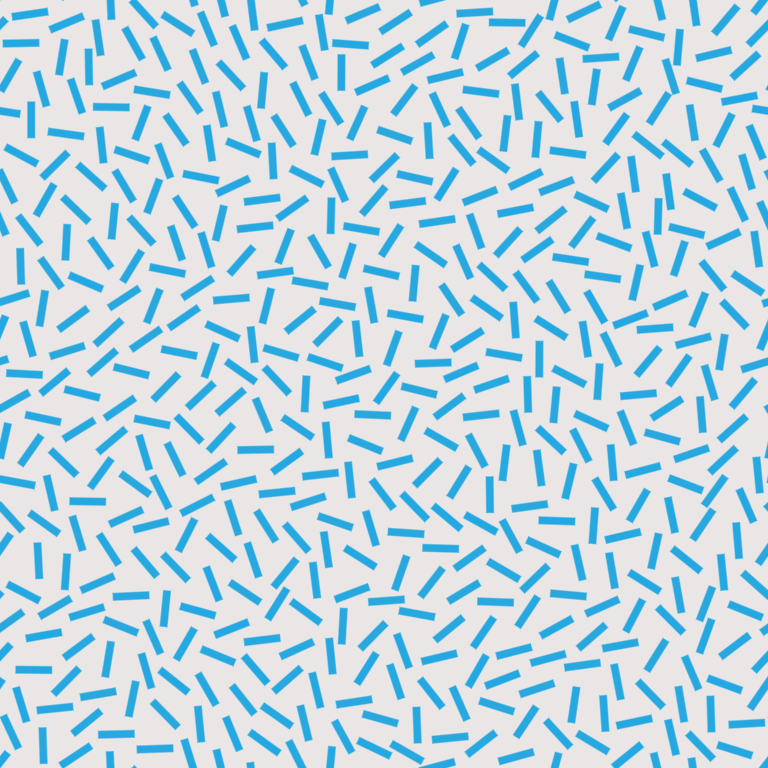
Write a three.js fragment shader that draws this pattern.

```glsl
// Scattered blue bars on a pale ground, one bar per cell of a tilted square lattice.
// Cells alternate like a checkerboard: one kind is placed freely, the other tries
// several poses and keeps the one with the most clearance. The lattice wraps at the edges.

varying vec2 vUv;

const vec3 GROUND = vec3(0.922, 0.902, 0.902);
const vec3 BLUE_BRIGHT = vec3(0.14, 0.66, 0.89);
const vec3 BLUE_DULL = vec3(0.16, 0.66, 0.87);

const vec2 LATTICE = vec2(21.0, 7.0);       // lattice steps along one canvas side; the sum must be even
const float CELLS = dot(LATTICE, LATTICE);  // bars per tile
const vec2 BAR_SIZE = vec2(0.0475, 0.0100); // length and width, in canvas units
const float SOFTNESS = 0.0013;              // half width of the smoothed edge, in canvas units
const float REACH = 0.93;                   // diamond radius, in cells, that holds each bar
const float FREE_SPREAD = 0.7;              // share of the spare room used by free bars
const int POSES = 12;                       // poses tried by each fitted bar
const float PI = 3.14159265;

// Lattice cell reduced to one tile, so the noise wraps.
vec2 wrapKey(vec2 cell) {
  vec2 k = vec2(dot(LATTICE, cell), LATTICE.x * cell.y - LATTICE.y * cell.x);
  return floor(mod(k + 0.5, CELLS));
}

vec3 hash(vec2 key, float seed) {
  vec3 q = fract(vec3(key + 1.7, seed * 7.3 + 2.9) * vec3(0.1031, 0.1030, 0.0973));
  q += dot(q, q.yxz + 33.33);
  return fract((q.xxy + q.yzz) * q.zyx);
}

vec2 halfBar() {
  return 0.5 * BAR_SIZE * sqrt(CELLS);
}

// Bar as centre (xy) and unit direction (zw), kept inside the cell's diamond.
vec4 placeBar(vec2 cell, float angle, vec2 rnd, float spread) {
  vec2 dir = vec2(cos(angle), sin(angle));
  vec2 a = abs(dir);
  vec2 h = halfBar();
  float room = max(REACH - h.x * (a.x + a.y) - h.y * abs(a.x - a.y), 0.0);
  vec2 s = rnd * 2.0 - 1.0;
  return vec4(cell + 0.5 * spread * room * vec2(s.x + s.y, s.x - s.y), dir);
}

vec4 freeBar(vec2 cell) {
  vec3 r = hash(wrapKey(cell), 0.0);
  return placeBar(cell, PI * r.x, r.yz, FREE_SPREAD);
}

float axisDistance(vec2 p, vec4 bar) {
  vec2 d = p - bar.xy;
  float reach = halfBar().x;
  return length(d - bar.zw * clamp(dot(d, bar.zw), -reach, reach));
}

// Smallest distance from points along one bar to the axis of another.
float clearance(vec4 bar, vec4 other) {
  float nearest = 9.0;
  for (int i = -2; i <= 2; i++) {
    vec2 p = bar.xy + bar.zw * halfBar().x * float(i) * 0.5;
    nearest = min(nearest, axisDistance(p, other));
  }
  return nearest;
}

// Bar that keeps clear of its four free neighbours.
vec4 fittedBar(vec2 cell) {
  vec2 key = wrapKey(cell);
  vec4 east = freeBar(cell + vec2(1.0, 0.0));
  vec4 west = freeBar(cell - vec2(1.0, 0.0));
  vec4 north = freeBar(cell + vec2(0.0, 1.0));
  vec4 south = freeBar(cell - vec2(0.0, 1.0));
  float phase = hash(key, 0.0).x;
  vec4 best = vec4(cell, 1.0, 0.0);
  float bestGap = -1.0;
  for (int k = 0; k < POSES; k++) {
    vec3 r = hash(key, float(k) + 1.0);
    vec4 bar = placeBar(cell, PI * (float(k) + phase) / float(POSES), r.yz, 1.0);
    float gap = min(min(clearance(bar, east), clearance(bar, west)),
                    min(clearance(bar, north), clearance(bar, south)));
    if (gap > bestGap) {
      bestGap = gap;
      best = bar;
    }
  }
  return best;
}

// Signed distance to a square-ended bar.
float barDistance(vec2 p, vec4 bar) {
  vec2 d = p - bar.xy;
  vec2 q = abs(vec2(dot(d, bar.zw), dot(d, vec2(-bar.w, bar.z)))) - halfBar();
  return length(max(q, 0.0)) + min(max(q.x, q.y), 0.0);
}

void main() {
  vec2 p = mat2(LATTICE.x, LATTICE.y, -LATTICE.y, LATTICE.x) * vUv;
  float soft = SOFTNESS * sqrt(CELLS);
  vec3 color = GROUND;

  // The four nearest cells hold every bar that can reach this point.
  for (int j = 0; j < 2; j++) {
    for (int i = 0; i < 2; i++) {
      vec2 cell = floor(p) + vec2(float(i), float(j));
      if (distance(p, cell) > 1.0) continue;
      bool isFree = mod(cell.x + cell.y + 0.5, 2.0) < 1.0;
      vec4 bar = isFree ? freeBar(cell) : fittedBar(cell);
      float cover = 1.0 - smoothstep(-soft, soft, barDistance(p, bar));
      vec3 blue = mix(BLUE_BRIGHT, BLUE_DULL, hash(wrapKey(cell), 40.0).x);
      color = mix(color, blue, cover);
    }
  }
  gl_FragColor = vec4(color, 1.0);
}
```
